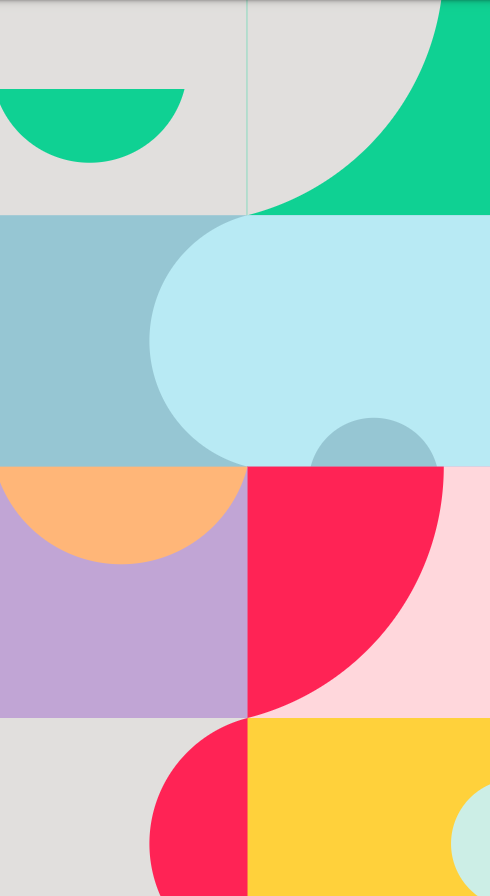
A Shadertoy shader for this background:

```glsl
// Draws a grid of flat coloured tiles, each holding one circular cap.

// Layout, in tile sides, with y pointing down from the top of the canvas
const vec2 CANVAS = vec2(1.940, 3.564);
const vec2 GRID_ORIGIN = vec2(0.980, 0.856);

// A cap of size 1 has a chord of 1; its centre lies behind the chord
const float CAP_RADIUS = 0.516;
const float CAP_DROP = 0.1275;

const float SEAM_HALF_WIDTH = 0.0023;
const float SEAM_STRENGTH = 0.35;
const float SHADE_STRENGTH = 0.30;
const float SHADE_DEPTH = 0.010;

const vec2 LEFT = vec2(-1, 0);
const vec2 RIGHT = vec2(1, 0);
const vec2 UP = vec2(0, -1);
const vec2 DOWN = vec2(0, 1);

const vec3 GREY = vec3(0.882, 0.876, 0.867);
const vec3 GREEN = vec3(0.060, 0.820, 0.575);
const vec3 STEEL = vec3(0.588, 0.776, 0.827);
const vec3 SKY = vec3(0.722, 0.918, 0.955);
const vec3 LILAC = vec3(0.755, 0.647, 0.835);
const vec3 ORANGE = vec3(1.000, 0.714, 0.470);
const vec3 RED = vec3(1.000, 0.137, 0.333);
const vec3 PINK = vec3(1.000, 0.843, 0.863);
const vec3 YELLOW = vec3(1.000, 0.820, 0.230);
const vec3 MINT = vec3(0.800, 0.935, 0.900);

// Antialiased coverage of a distance that is positive inside
float coverage(float inside, float pixel) {
    return clamp(inside / pixel + 0.5, 0.0, 1.0);
}

// Disc cut by a chord through mid, bulging along dir
float capInside(vec2 p, vec2 mid, vec2 dir, float size, float pixel) {
    vec2 fromMid = p - mid;
    float disc = CAP_RADIUS * size - length(fromMid + dir * CAP_DROP * size);
    float chord = dot(fromMid, dir) + 0.5 * pixel;
    return min(disc, chord);
}

// Tiles cover everything right and below; later tiles overlap earlier ones
void paintTile(inout vec3 color, vec2 p, float pixel, vec2 cell,
               vec3 ground, vec3 capColor, vec2 mid, vec2 dir, float size) {
    vec2 local = p - cell;
    float tile = coverage(min(local.x, local.y), pixel);
    float cap = coverage(capInside(local, mid, dir, size, pixel), pixel);
    color = mix(color, mix(ground, capColor, cap), tile);
}

void mainImage(out vec4 fragColor, in vec2 fragCoord) {
    vec2 uv = fragCoord / iResolution.xy;
    vec2 p = vec2(uv.x, 1.0 - uv.y) * CANVAS - GRID_ORIGIN;
    float pixel = CANVAS.y / iResolution.y;
    vec3 color = GREY;

    // Top row, with a fine seam between its tiles
    paintTile(color, p, pixel, vec2(-1, -1), GREY, GREEN, vec2(0.375, 0.5), DOWN, 0.75);
    paintTile(color, p, pixel, vec2(0, -1), GREEN, GREY, vec2(0), RIGHT, 2.0);
    float seam = coverage(SEAM_HALF_WIDTH - abs(p.x + SEAM_HALF_WIDTH), pixel);
    color = mix(color, GREEN, SEAM_STRENGTH * seam);

    // Blue row
    paintTile(color, p, pixel, vec2(-1, 0), STEEL, SKY, vec2(1.0, 0.5), LEFT, 1.0);
    paintTile(color, p, pixel, vec2(0, 0), SKY, STEEL, vec2(0.5, 1.0), UP, 0.5);

    // Lilac and pink row
    paintTile(color, p, pixel, vec2(-1, 1), LILAC, ORANGE, vec2(0.5, 0.0), DOWN, 1.0);
    paintTile(color, p, pixel, vec2(0, 1), PINK, RED, vec2(0), RIGHT, 2.0);

    // Bottom row
    paintTile(color, p, pixel, vec2(-1, 2), GREY, RED, vec2(1.0, 0.5), LEFT, 1.0);
    paintTile(color, p, pixel, vec2(0, 2), YELLOW, MINT, vec2(1.0, 0.5), LEFT, 0.5);

    // Thin shade along the top edge
    float depth = p.y + GRID_ORIGIN.y;
    color *= 1.0 - SHADE_STRENGTH * exp(-depth / SHADE_DEPTH);

    fragColor = vec4(color, 1.0);
}
```
